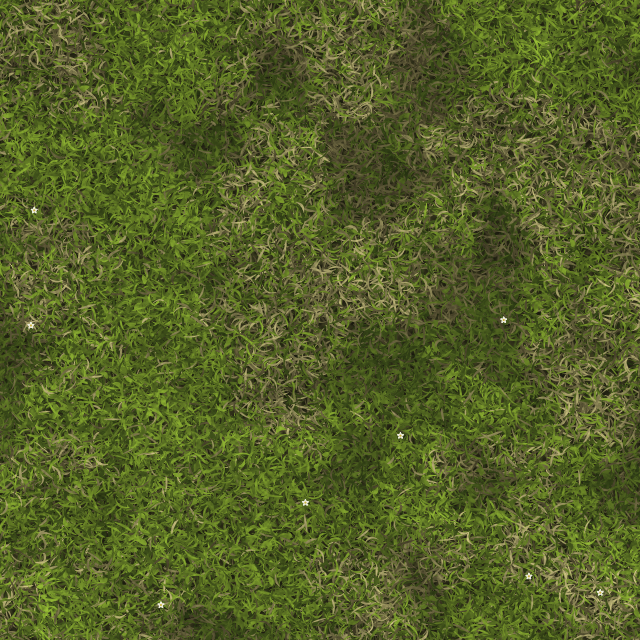
Write a Shadertoy shader that draws this texture.

```glsl
// Draws a patchy lawn seen from above: green blades, dry straw, small leaves and a few daisies.

const vec3 SOIL         = vec3(0.17, 0.17, 0.09);
const vec3 GREEN_SHADE  = vec3(0.15, 0.20, 0.07);
const vec3 GREEN_MID    = vec3(0.33, 0.41, 0.13);
const vec3 GREEN_BRIGHT = vec3(0.48, 0.60, 0.17);
const vec3 STRAW_SHADE  = vec3(0.23, 0.21, 0.13);
const vec3 STRAW_MID    = vec3(0.42, 0.40, 0.25);
const vec3 STRAW_BRIGHT = vec3(0.68, 0.65, 0.43);
const vec3 PETAL        = vec3(0.92, 0.92, 0.86);
const vec3 POLLEN       = vec3(0.80, 0.70, 0.25);
const int LAYERS = 13;

float hash(vec2 p) {
    return fract(sin(dot(p, vec2(127.1, 311.7))) * 43758.5453);
}

vec2 hash2(vec2 p) {
    return vec2(hash(p), hash(p + 57.3));
}

float noise(vec2 p) {
    vec2 i = floor(p);
    vec2 f = fract(p);
    f = f * f * (3.0 - 2.0 * f);
    return mix(mix(hash(i), hash(i + vec2(1, 0)), f.x),
               mix(hash(i + vec2(0, 1)), hash(i + vec2(1, 1)), f.x), f.y);
}

float fbm(vec2 p) {
    return 0.55 * noise(p) + 0.30 * noise(p * 2.1 + 9.2) + 0.15 * noise(p * 4.3 + 3.7);
}

// Patch maps: where the lawn is dry, and where it is thin and shaded
float dryness(vec2 p) {
    return smoothstep(0.34, 0.70, fbm(p * 6.0 + 2.5));
}

float thinness(vec2 p) {
    return smoothstep(0.52, 0.74, fbm(p * 9.0 + 41.0));
}

// Three-stop colour ramp
vec3 ramp(vec3 shade, vec3 middle, vec3 bright, float tone) {
    return tone < 0.5 ? mix(shade, middle, tone * 2.0) : mix(middle, bright, tone * 2.0 - 1.0);
}

// Coverage of a curved, tapering blade centred on the origin
float blade(vec2 p, float angle, float halfLength, float halfWidth, float bend, float pixel) {
    float c = cos(angle), s = sin(angle);
    vec2 q = vec2(c * p.x + s * p.y, c * p.y - s * p.x);
    float t = q.x / halfLength;
    q.y -= bend * halfLength * (t * t - 0.4);
    float taper = halfWidth * (1.0 - 0.75 * t * t);
    float side = clamp((taper - abs(q.y)) / pixel + 0.5, 0.0, 1.0);
    return side * clamp((halfLength - abs(q.x)) / pixel + 0.5, 0.0, 1.0);
}

// One scattered layer; leafy = 0 gives blades and straw, 1 gives broad leaves in lush patches
vec3 scatter(vec3 below, vec2 uv, float cells, vec2 size, float seed, float depth, float leafy, float pixel) {
    vec3 color = below;
    vec2 home = floor(uv * cells);
    for (int y = -1; y <= 1; y++)
    for (int x = -1; x <= 1; x++) {
        vec2 id = home + vec2(x, y);
        vec2 key = id + seed * 17.31;
        vec2 root = (id + hash2(key)) / cells;
        vec2 shape = hash2(key + 3.9);
        float cover = blade(uv - root, 6.2832 * hash(key + 8.1), size.x * mix(0.55, 1.0, shape.x),
                            size.y * mix(0.6, 1.2, shape.y), 1.2 * (hash(key + 12.7) - 0.5), pixel);
        if (cover < 0.01) continue;

        float dry = dryness(root);
        float thin = thinness(root);
        float pick = hash(key + 21.4);
        float tone = clamp(hash(key + 33.6) * 0.95 + 0.28 * depth - 0.10, 0.0, 1.0);
        tone *= 1.0 - 0.5 * thin;
        vec3 green = ramp(GREEN_SHADE, GREEN_MID, GREEN_BRIGHT, tone);
        vec3 straw = ramp(STRAW_SHADE, STRAW_MID, STRAW_BRIGHT, tone);
        float isStraw = (1.0 - leafy) * step(pick, 0.07 + 0.50 * dry + 0.12 * thin);
        float present = mix(1.0, step(pick, 0.60 * (1.0 - dry)), leafy);
        color = mix(color, mix(green, straw, isStraw), cover * present);
    }
    return color;
}

// Sparse small white flowers
vec3 daisies(vec3 below, vec2 uv, float cells, float pixel) {
    vec2 id = floor(uv * cells);
    vec2 p = uv - (id + 0.2 + 0.6 * hash2(id + 71.0)) / cells;
    float present = step(hash(id + 5.2), 0.11);
    float radius = 0.0045 + 0.0012 * sin(5.0 * atan(p.y, p.x));
    float petals = clamp((radius - length(p)) / pixel + 0.5, 0.0, 1.0);
    float heart = clamp((0.0016 - length(p)) / pixel + 0.5, 0.0, 1.0);
    return mix(below, mix(PETAL, POLLEN, heart), petals * present);
}

void mainImage(out vec4 fragColor, in vec2 fragCoord) {
    vec2 uv = fragCoord / iResolution.y;
    float pixel = 1.0 / iResolution.y;
    vec3 color = SOIL * mix(0.6, 1.4, noise(uv * 180.0));

    // Blades stacked from the dark bottom to the lit top
    for (int i = 0; i < LAYERS; i++) {
        float depth = float(i) / float(LAYERS - 1);
        float cells = 46.0 + 9.0 * hash(vec2(i, 2.0));
        color = scatter(color, uv, cells, vec2(0.0155, 0.0017), float(i) + 1.0, depth, 0.0, pixel);
        if (i % 4 == 3)
            color = scatter(color, uv, 56.0, vec2(0.0095, 0.0034), float(i) + 40.0, depth, 1.0, pixel);
    }

    // Broad light variation and fine grain
    color *= mix(0.82, 1.18, fbm(uv * 13.0 + 17.0));
    color *= mix(0.86, 1.14, noise(uv * 260.0));
    color = daisies(color, uv, 7.0, pixel);
    fragColor = vec4(color, 1.0);
}
```
